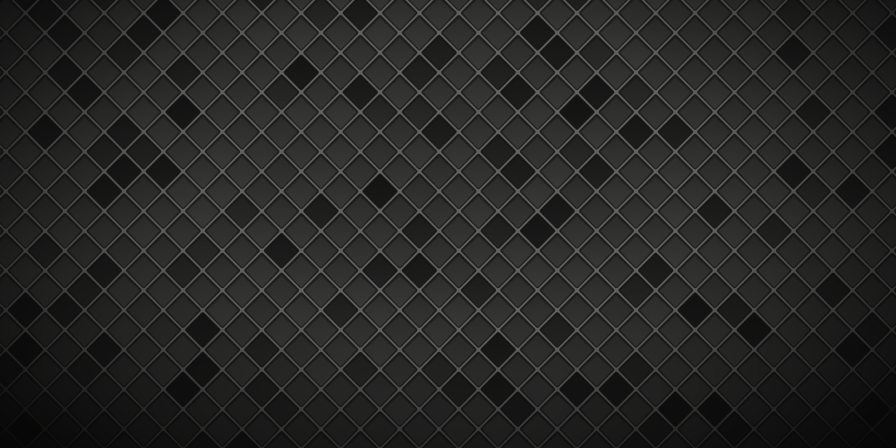
Reproduce this pattern procedurally as a Shadertoy shader.

```glsl
// Dark quilted diamond tiles with thin raised grey seams and a soft vignette.

// Lengths are in canvas heights.
const vec2  HALF_PITCH   = vec2(0.04396, 0.04422); // half a diamond, across and up
const vec2  TILE_ANCHOR  = vec2(1.112, 0.6615);    // centre of one diamond
const float CORNER       = 0.0065;                 // tile corner radius
const float SEAM_HALF    = 0.0025;                 // half width of a seam
const float GROOVE       = 0.0060;                 // shadow width beside a seam
const float TILE_TONE    = 0.192;
const float SEAM_TONE    = 0.385;
const float GROOVE_TONE  = 0.075;
const float BLACK_TONE   = 0.022;
const float DARK_SHARE   = 0.20;                   // share of darkened tiles
const float TONE_JITTER  = 0.10;                   // variation of the other tiles

float hash21(vec2 p) {
    vec3 q = fract(vec3(p.xyx) * 0.1031);
    q += dot(q, q.yzx + 33.33);
    return fract((q.x + q.y) * q.z);
}

float roundedBox(vec2 p, float halfSide, float radius) {
    vec2 q = abs(p) - halfSide + radius;
    return length(max(q, 0.0)) + min(max(q.x, q.y), 0.0) - radius;
}

// Brightness of one tile: most vary slightly, a few are much darker.
float tileTone(vec2 id) {
    float pick = hash21(id + 47.0);
    float amount = hash21(id + 113.0);
    float tone = 1.0 + TONE_JITTER * (amount - 0.5);
    return TILE_TONE * (pick < DARK_SHARE ? mix(0.42, 0.78, amount) : tone);
}

// Light is strongest above the middle and falls off fastest at the bottom.
float vignette(vec2 uv) {
    vec2 p = uv * 2.0 - 1.0;
    p.y -= 0.1;
    p *= vec2(0.95, p.y < 0.0 ? 0.92 : 0.62);
    return 1.0 - smoothstep(0.45, 1.5, length(p));
}

void mainImage(out vec4 fragColor, in vec2 fragCoord) {
    float pixel = 1.0 / iResolution.y;
    vec2 p = fragCoord * pixel;

    // Diagonal lattice: every integer cell is one diamond.
    vec2 g = (p - TILE_ANCHOR) / HALF_PITCH;
    vec2 lattice = 0.5 * vec2(g.x + g.y, g.x - g.y);
    vec2 id = floor(lattice + 0.5);
    vec2 local = lattice - id;
    float side = length(HALF_PITCH);
    float inset = -roundedBox(local * side, 0.5 * side, CORNER);

    // Tile face, a little lighter towards its lower tip.
    float height = local.x - local.y;
    float tone = tileTone(id) * (1.0 - 0.14 * height);

    // Groove shadow, wider under the upper seams.
    float reach = GROOVE * (1.0 + 0.35 * clamp(height * 2.0, -1.0, 1.0));
    float shadow = 1.0 - smoothstep(SEAM_HALF, SEAM_HALF + reach, inset);
    tone = mix(tone, GROOVE_TONE, 0.85 * shadow);

    // Raised seam, brightest along its centre.
    float seam = 1.0 - smoothstep(SEAM_HALF - 0.6 * pixel, SEAM_HALF + 0.6 * pixel, inset);
    float ridge = 1.0 - 0.25 * smoothstep(0.0, SEAM_HALF, inset);
    tone = mix(tone, SEAM_TONE * ridge, seam);

    tone = mix(BLACK_TONE, tone, vignette(fragCoord / iResolution.xy));
    fragColor = vec4(vec3(tone) * vec3(1.0, 1.0, 0.985), 1.0);
}
```
